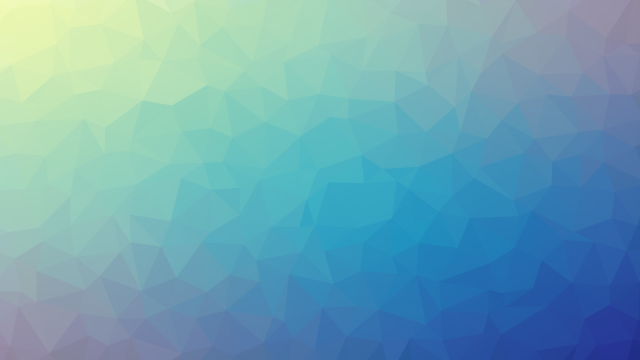
Reproduce this background procedurally as a Shadertoy shader.

```glsl
#define ROWS 11.6          // mesh cells along the height
#define JITTER 0.76        // vertex scatter, in cells
#define SPARKLE 0.32       // random shift of each facet's colour, in stops
#define FACET_FLATNESS 0.7 // 0 = smooth gradient, 1 = flat facets
#define FIRST_STOP 0.8     // palette position at the left and top edges
#define LAST_STOP 7.2      // palette position at the right and bottom edges

const vec3 PALETTE[9] = vec3[9](
    vec3(1.00, 1.00, 0.85), vec3(0.93, 0.97, 0.69), vec3(0.78, 0.91, 0.71),
    vec3(0.50, 0.80, 0.73), vec3(0.25, 0.71, 0.77), vec3(0.11, 0.57, 0.75),
    vec3(0.13, 0.37, 0.66), vec3(0.15, 0.20, 0.58), vec3(0.03, 0.11, 0.35));

const mat3 RGB_TO_XYZ = mat3(0.4124, 0.2126, 0.0193,
                             0.3576, 0.7152, 0.1192,
                             0.1805, 0.0722, 0.9505);

vec2 hash22(vec2 p) {
    vec3 h = fract(p.xyx * vec3(0.1031, 0.1030, 0.0973));
    h += dot(h, h.yzx + 33.33);
    return fract((h.xx + h.yz) * h.zy);
}

float cross2(vec2 a, vec2 b) { return a.x * b.y - a.y * b.x; }

// Perceptual space: cube root of linear XYZ
vec3 toPerceptual(vec3 rgb) {
    return pow(RGB_TO_XYZ * pow(rgb, vec3(2.2)), vec3(1.0 / 3.0));
}

vec3 fromPerceptual(vec3 c) {
    return pow(max(inverse(RGB_TO_XYZ) * (c * c * c), 0.0), vec3(1.0 / 2.2));
}

vec3 ramp(float position) {
    position = clamp(position, 0.0, 7.999);
    int i = int(position);
    return mix(toPerceptual(PALETTE[i]), toPerceptual(PALETTE[i + 1]), fract(position));
}

// Horizontal and vertical ramps blended equally
vec3 gradient(vec2 uv, vec2 shift) {
    vec2 stops = mix(vec2(FIRST_STOP), vec2(LAST_STOP), vec2(uv.x, 1.0 - uv.y)) + shift;
    return fromPerceptual(0.5 * (ramp(stops.x) + ramp(stops.y)));
}

vec2 meshVertex(vec2 cell) {
    return cell + 0.5 + JITTER * (hash22(cell + 37.0) - 0.5);
}

// Signed distance to the line ab, positive on its left
float edgeDistance(vec2 p, vec2 a, vec2 b) {
    return cross2(normalize(b - a), p - a);
}

// Adds one counter-clockwise facet: colour in rgb, coverage in a
void addFacet(inout vec4 sum, vec2 p, vec2 a, vec2 b, vec2 c, float pixel) {
    float inside = min(edgeDistance(p, a, b),
                   min(edgeDistance(p, b, c), edgeDistance(p, c, a)));
    float cover = clamp(inside / pixel + 0.5, 0.0, 1.0);
    if (cover <= 0.0) return;
    vec2 middle = (a + b + c) / 3.0;
    vec2 meshSize = ROWS * vec2(iResolution.x / iResolution.y, 1.0);
    vec2 shift = SPARKLE * (hash22(middle * 71.0 + 500.0) - 0.5);
    sum += cover * vec4(gradient(mix(p, middle, FACET_FLATNESS) / meshSize, shift), 1.0);
}

void mainImage(out vec4 fragColor, in vec2 fragCoord) {
    float pixel = ROWS / iResolution.y;
    vec2 p = fragCoord * pixel;
    vec4 sum = vec4(0.0);

    // Nearby quads, each split along its better-shaped diagonal
    for (int y = -2; y <= 1; y++)
    for (int x = -2; x <= 1; x++) {
        vec2 cell = floor(p) + vec2(x, y);
        vec2 a = meshVertex(cell);
        vec2 b = meshVertex(cell + vec2(1.0, 0.0));
        vec2 c = meshVertex(cell + vec2(1.0, 1.0));
        vec2 d = meshVertex(cell + vec2(0.0, 1.0));
        float angleTest = cross2(c - b, a - b) * dot(a - d, c - d)
                        + cross2(a - d, c - d) * dot(c - b, a - b);
        if (angleTest >= 0.0) {
            addFacet(sum, p, a, b, c, pixel);
            addFacet(sum, p, a, c, d, pixel);
        } else {
            addFacet(sum, p, a, b, d, pixel);
            addFacet(sum, p, b, c, d, pixel);
        }
    }
    fragColor = vec4(sum.rgb / max(sum.a, 0.001), 1.0);
}
```
